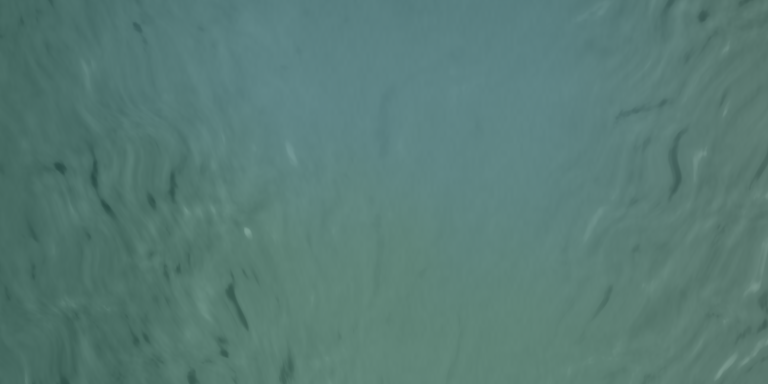
Give the GLSL for this texture, as a Shadertoy shader.

```glsl
// Rippled teal glass: soft colour gradients under slanted, uneven surface relief.

const vec3 DEEP_TEAL   = vec3(0.265, 0.405, 0.370);
const vec3 SKY_TEAL    = vec3(0.370, 0.520, 0.525);
const vec3 SEA_GREEN   = vec3(0.375, 0.520, 0.470);
const vec3 GREY_GREEN  = vec3(0.350, 0.467, 0.430);
const vec3 CREASE_TINT = vec3(0.085, 0.090, 0.085);
const vec3 GLINT_TINT  = vec3(0.110, 0.105, 0.105);

const float RIPPLE_FREQ    = 21.0;  // ripples per canvas height
const float RIPPLE_STRETCH = 0.48;  // below 1 lengthens ripples upright
const float RIPPLE_SLANT   = 0.42;  // lean at the left, mirrored at the right
const float RELIEF_STEP    = 0.20;  // light offset in ripple units
const float RELIEF_GAIN    = 0.15;
const float CALM_LEVEL     = 0.16;  // relief left in the smooth middle

float hash(vec2 cell) {
    vec3 h = fract(vec3(cell.xyx) * 0.1031);
    h += dot(h, h.yzx + 33.33);
    return fract((h.x + h.y) * h.z);
}

float noise(vec2 p) {
    vec2 cell = floor(p), f = fract(p);
    f = f * f * f * (f * (f * 6.0 - 15.0) + 10.0);
    float low  = mix(hash(cell), hash(cell + vec2(1, 0)), f.x);
    float high = mix(hash(cell + vec2(0, 1)), hash(cell + vec2(1, 1)), f.x);
    return mix(low, high, f.y);
}

float fbm(vec2 p) {
    float sum = 0.0, amplitude = 0.5;
    for (int i = 0; i < 4; i++) {
        sum += amplitude * noise(p);
        p = mat2(0.8, 0.6, -0.6, 0.8) * p * 1.95 + 17.3;
        amplitude *= 0.46;
    }
    return sum;
}

// Slanted, stretched and warped ripple space
vec2 rippleSpace(vec2 p) {
    float slant = mix(RIPPLE_SLANT, -RIPPLE_SLANT, smoothstep(0.5, 1.6, p.x));
    vec2 q = vec2(p.x + slant * (p.y - 0.5), p.y * RIPPLE_STRETCH);
    vec2 warp = vec2(noise(p * 8.0), noise(p * 8.0 + 40.0)) - 0.5;
    return q * RIPPLE_FREQ + warp * 1.1;
}

// Broad light and hue across the sheet
vec3 sheetColour(vec2 uv, float drift) {
    float lift = smoothstep(0.15, 0.75, uv.y + 0.25 * drift);
    vec3 colour = mix(SEA_GREEN, SKY_TEAL, lift);
    float rightSide = smoothstep(0.66, 1.0, uv.x + 0.06 * drift);
    colour = mix(colour, GREY_GREEN, 0.9 * rightSide);
    float edge = uv.x + 0.10 * (uv.y - 0.5) + 0.08 * drift;
    colour = mix(DEEP_TEAL, colour, smoothstep(-0.08, 0.42, edge));
    return colour - 0.025 * smoothstep(0.75, 1.1, uv.y);
}

// Where the surface is rough: left and right flanks, calmer on top
float roughness(vec2 uv, float drift) {
    float left = smoothstep(0.55, 0.27, uv.x + 0.10 * uv.y + 0.06 * drift);
    left *= mix(0.55, 1.0, smoothstep(-0.05, 0.14, uv.x));
    left *= mix(1.0, 0.55, smoothstep(0.35, 1.0, uv.y));
    float right = 0.85 * smoothstep(0.68, 0.97, uv.x + 0.08 * drift);
    return mix(CALM_LEVEL, 1.0, max(left, right));
}

void mainImage(out vec4 fragColor, in vec2 fragCoord) {
    vec2 uv = fragCoord / iResolution.xy;
    vec2 p = fragCoord / iResolution.y;

    float drift = 2.0 * fbm(p * 2.3 + 5.0) - 1.0;
    float rough = roughness(uv, drift);
    vec3 colour = sheetColour(uv, drift);

    // Relief from the height difference along the light
    vec2 q = rippleSpace(p);
    vec2 light = RELIEF_STEP * vec2(-0.8, 0.6);
    float slope = fbm(q - light) - fbm(q + light);
    float patchiness = 0.55 + 0.9 * noise(p * 6.0 + 9.0);
    colour += vec3(0.97, 1.0, 0.98) * slope * RELIEF_GAIN * rough * patchiness;

    // Sparse dark creases and pale glints on the steepest faces
    float crease = smoothstep(0.10, 0.30, -slope) * smoothstep(0.40, 0.75, noise(q * 0.55 + 31.0));
    float glint = smoothstep(0.14, 0.34, slope) * smoothstep(0.45, 0.80, noise(q * 0.6 + 73.0));
    colour += rough * (GLINT_TINT * glint - CREASE_TINT * crease);

    // Faint cloudy tone and fine upright grain
    colour += 0.020 * (fbm(q * 0.35 + 60.0) - 0.47);
    colour += 0.010 * (noise(p * vec2(120.0, 55.0)) - 0.5);

    fragColor = vec4(clamp(colour, 0.0, 1.0), 1.0);
}
```
